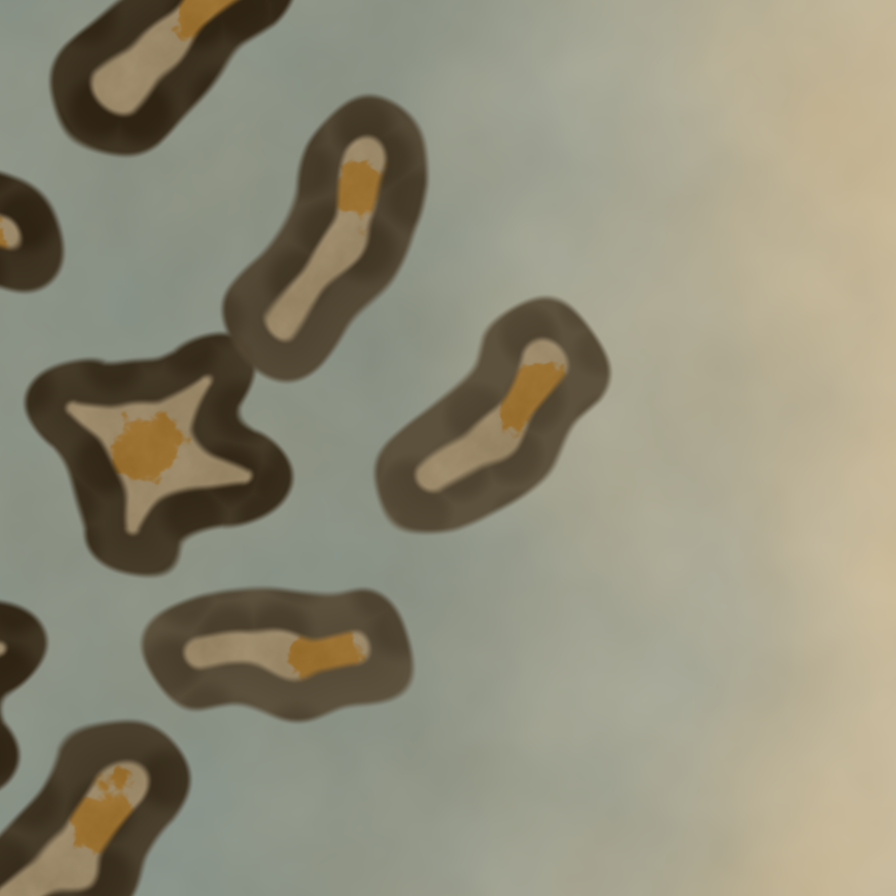
Give the GLSL for this pattern, as a Shadertoy shader.

```glsl
// Dark-rimmed lobed cells with golden cores scattered over a mottled grey-green to cream ground.

const float TAU = 6.2831853;
const float RIM_WIDTH = 0.046;
const float EDGE_BLUR = 0.005;

const vec3 GREY_GREEN = vec3(0.545, 0.575, 0.525);
const vec3 PALE_STONE = vec3(0.665, 0.655, 0.575);
const vec3 WARM_CREAM = vec3(0.775, 0.720, 0.600);
const vec3 RIM_LIGHT  = vec3(0.350, 0.305, 0.225);
const vec3 RIM_DARK   = vec3(0.170, 0.125, 0.060);
const vec3 CORE_TAN   = vec3(0.600, 0.530, 0.405);
const vec3 GOLD       = vec3(0.610, 0.435, 0.170);

float hash(vec2 p) {
    return fract(sin(dot(p, vec2(127.1, 311.7))) * 4375.85);
}

vec2 hash2(vec2 p) {
    return vec2(hash(p), hash(p + 17.3));
}

// Rotated, warped sine layers, roughly -1 to 1
float layeredSines(vec2 p) {
    float sum = 0.0, amplitude = 0.5;
    for (int i = 0; i < 5; i++) {
        p = mat2(0.8, 0.6, -0.6, 0.8) * p * 1.75 + 1.7;
        sum += amplitude * sin(p.x + 1.2 * sin(p.y)) * cos(0.8 * p.y + sin(p.x * 0.7));
        amplitude *= 0.65;
    }
    return sum;
}

// Distance to the nearest jittered point
float cellular(vec2 p) {
    vec2 cell = floor(p);
    float nearest = 2.0;
    for (int y = -1; y <= 1; y++)
    for (int x = -1; x <= 1; x++) {
        vec2 neighbour = cell + vec2(x, y);
        nearest = min(nearest, length(neighbour + hash2(neighbour) - p));
    }
    return nearest;
}

float smoothUnion(float a, float b, float k) {
    float h = max(k - abs(a - b), 0.0) / k;
    return min(a, b) - h * h * k * 0.25;
}

// Capsule from the origin to tip, with a radius at each end
float taperedCapsule(vec2 p, vec2 tip, float rootRadius, float tipRadius) {
    float h = clamp(dot(p, tip) / dot(tip, tip), 0.0, 1.0);
    return length(p - tip * h) - mix(rootRadius, tipRadius, h);
}

// Coverage of the region where d is below zero
float fill(float d, float blur) {
    return 1.0 - smoothstep(-blur, blur, d);
}

vec3 ground(vec2 p) {
    float warmth = p.x + 0.09 * layeredSines(p * 2.2) + 0.06 * (0.5 - p.y);
    vec3 colour = mix(GREY_GREEN, PALE_STONE, smoothstep(0.35, 0.76, warmth));
    colour = mix(colour, WARM_CREAM, smoothstep(0.72, 1.02, warmth));
    colour += 0.022 * layeredSines(p * 7.0 + 3.0);
    return colour + vec3(0.012, 0.0, -0.014) * layeredSines(p * 4.0 + 9.0);
}

// Paints one cell: arms grow from a hub, the rim is an offset of their union
vec3 paintCell(vec3 colour, vec2 p, float seed, int arms, float darkness, float ragged) {
    bool star = arms > 2;
    float hubRadius = star ? 0.034 : 0.017;
    float heading = 0.75 + 1.5 * (hash(vec2(seed, 1.0)) - 0.5);
    vec2 q = p + 0.005 * sin(p.yx * 45.0 + seed * 9.0);
    vec2 goldCentre = vec2(0.0);
    float core = length(q) - hubRadius;
    for (int i = 0; i < arms; i++) {
        vec2 h = hash2(vec2(seed, float(i) + 5.0));
        float angle = heading + TAU * float(i) / float(arms) + 0.8 * (h.x - 0.5);
        vec2 tip = mix(0.075, 0.11, h.y) * vec2(cos(angle), sin(angle));
        float tipRadius = star ? 0.007 : mix(0.014, 0.032, h.x);
        core = smoothUnion(core, taperedCapsule(q, tip, hubRadius, tipRadius), 0.025);
        if (i == 0 && !star) goldCentre = tip * 0.65;
    }
    float rim = smoothstep(0.0, RIM_WIDTH, core);
    vec3 rimColour = mix(RIM_LIGHT, RIM_DARK, clamp(darkness - 0.12 * rim, 0.0, 1.0));
    float gold = length(q - goldCentre) - 0.036 + 0.026 * ragged;
    vec3 coreColour = mix(CORE_TAN, GOLD, 0.9 * fill(gold, 0.006));
    colour = mix(colour, rimColour, 0.96 * fill(core - RIM_WIDTH, EDGE_BLUR));
    return mix(colour, coreColour + 0.03 * ragged, fill(core, EDGE_BLUR));
}

void mainImage(out vec4 fragColor, in vec2 fragCoord) {
    vec2 uv = fragCoord / iResolution.y;
    vec3 colour = ground(uv);
    float blotch = 1.0 - smoothstep(0.25, 0.6, cellular(uv * 13.0));
    float ragged = layeredSines(uv * 26.0);

    // Staggered, sheared rows that thin out towards the right
    for (int row = 0; row < 5; row++)
    for (int column = -1; column < 2; column++) {
        vec2 id = vec2(column, row);
        vec2 centre = vec2(0.09 + 0.45 * id.x + 0.225 * mod(id.y, 2.0), 0.02 + 0.24 * id.y);
        centre.x += 0.1 * centre.y;
        if (centre.x + 0.5 * abs(centre.y - 0.5) > 0.7) continue;
        centre += (hash2(id + 3.0) - 0.5) * vec2(0.07, 0.05);
        int arms = (row - column) % 4 == 2 ? 4 : 2;
        float shade = 0.75 * (1.0 - smoothstep(0.05, 0.5, centre.x - 0.3 * (centre.y - 0.5)));
        colour = paintCell(colour, uv - centre, hash(id) * 10.0, arms, shade + 0.3 * blotch, ragged);
    }
    fragColor = vec4(colour, 1.0);
}
```
